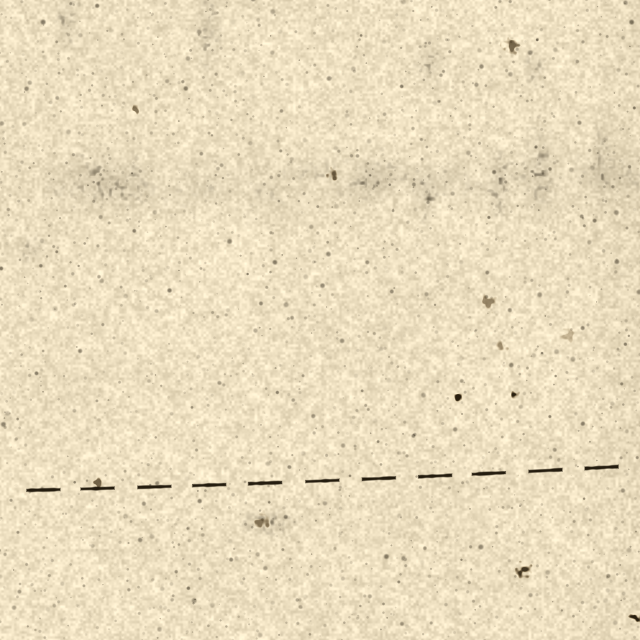
This texture is drawn by a Shadertoy shader. Its source:

```glsl
#define PAPER vec3(0.937, 0.882, 0.760)
#define INK vec3(0.10, 0.07, 0.02)
#define RUST vec3(0.38, 0.25, 0.06)
#define GRAIN 0.21
#define FINE_SCALE 250.0
#define FLECK_SCALE 38.0
#define DASH_COUNT 11.0
#define DASH_START 0.0664
#define DASH_PITCH 0.0874
#define DASH_HALF vec2(0.0265, 0.0024)
#define BAND_Y 0.715

float hash(vec2 p) {
    vec3 q = fract(vec3(p.xyx) * 0.1031);
    q += dot(q, q.yzx + 33.33);
    return fract((q.x + q.y) * q.z);
}

float valueNoise(vec2 p) {
    vec2 i = floor(p), f = fract(p);
    f = f * f * (3.0 - 2.0 * f);
    return mix(mix(hash(i), hash(i + vec2(1, 0)), f.x),
               mix(hash(i + vec2(0, 1)), hash(i + vec2(1, 1)), f.x), f.y);
}

// One speck per cell, mostly faint and sometimes dark
float flecks(vec2 p, float radius) {
    vec2 cell = floor(p);
    float dark = 0.0;
    for (int y = -1; y <= 1; y++)
    for (int x = -1; x <= 1; x++) {
        vec2 c = cell + vec2(x, y);
        vec2 centre = c + vec2(hash(c + 3.7), hash(c + 51.3));
        float weight = pow(hash(c + 97.1), 5.0);
        float size = radius * mix(0.6, 1.3, hash(c + 23.9));
        dark = max(dark, weight * smoothstep(size, size * 0.25, length(p - centre)));
    }
    return dark;
}

float ellipseGlow(vec2 p, vec4 blot) {
    vec2 d = (p - blot.xy) / blot.zw;
    return exp(-dot(d, d));
}

// Faint rubbed marks: centre and radii
float smudges(vec2 p) {
    vec4 marks[12] = vec4[](
        vec4(0.326, 0.955, 0.016, 0.052), vec4(0.105, 0.970, 0.013, 0.040),
        vec4(0.835, 0.890, 0.014, 0.022), vec4(0.671, 0.900, 0.018, 0.027),
        vec4(0.580, 0.727, 0.024, 0.025), vec4(0.156, 0.720, 0.046, 0.032),
        vec4(0.780, 0.710, 0.012, 0.040), vec4(0.843, 0.735, 0.019, 0.055),
        vec4(0.939, 0.750, 0.012, 0.050), vec4(0.667, 0.690, 0.010, 0.035),
        vec4(0.420, 0.182, 0.036, 0.018), vec4(0.050, 0.610, 0.018, 0.016));
    float sum = 0.0;
    for (int i = 0; i < 12; i++) sum += ellipseGlow(p, marks[i]);
    return min(sum, 1.0);
}

// Small stains: centre, radius and strength
float stains(vec2 p, float rough) {
    vec4 spots[12] = vec4[](
        vec4(0.820, 0.109, 0.012, 0.85), vec4(0.993, 0.034, 0.010, 0.95),
        vec4(0.717, 0.380, 0.007, 0.95), vec4(0.805, 0.384, 0.006, 0.95),
        vec4(0.784, 0.456, 0.010, 0.45), vec4(0.762, 0.525, 0.013, 0.50),
        vec4(0.888, 0.476, 0.010, 0.30), vec4(0.521, 0.728, 0.010, 0.70),
        vec4(0.154, 0.247, 0.008, 0.65), vec4(0.211, 0.828, 0.006, 0.60),
        vec4(0.797, 0.928, 0.012, 0.65), vec4(0.411, 0.187, 0.013, 0.55));
    float dark = 0.0;
    for (int i = 0; i < 12; i++) {
        vec4 s = spots[i];
        float d = length(p - s.xy) / s.z + (rough - 0.5) * 1.3;
        dark = max(dark, s.w * smoothstep(1.0, 0.25, d));
    }
    return dark;
}

// Rising dashed rule, gently bowed
float dashes(vec2 p, float pixel) {
    float i = clamp(floor((p.x - DASH_START) / DASH_PITCH + 0.5), 0.0, DASH_COUNT - 1.0);
    float t = (p.x - DASH_START) / (DASH_PITCH * (DASH_COUNT - 1.0));
    float ruleY = 0.2344 + 0.0215 * t + 0.0136 * t * t;
    vec2 d = p - vec2(DASH_START + DASH_PITCH * i, ruleY);
    d.x += (hash(vec2(i, 8.0)) - 0.5) * 0.004;
    vec2 halfSize = DASH_HALF;
    halfSize.y *= 0.8 + 0.45 * valueNoise(vec2(p.x * 120.0, i));
    vec2 edge = abs(d) - halfSize;
    float dist = length(max(edge, 0.0)) + min(max(edge.x, edge.y), 0.0);
    float soft = max(pixel, 0.0012);
    return smoothstep(soft, -soft, dist);
}

void mainImage(out vec4 fragColor, in vec2 fragCoord) {
    vec2 uv = fragCoord / iResolution.xy;
    float fine = valueNoise(uv * FINE_SCALE);
    float medium = valueNoise(uv * FINE_SCALE * 0.46 + 19.0);
    float rough = valueNoise(uv * FINE_SCALE * 0.65 + 71.0);

    // Paper tone, fibres and broad shading
    float broad = sin(uv.x * 9.0 + 2.0 * sin(uv.y * 7.0)) * sin(uv.y * 11.0 + uv.x * 4.0);
    vec3 colour = PAPER + GRAIN * (0.6 * fine + 0.4 * medium - 0.5) + 0.008 * broad;
    colour -= 0.025 * smoothstep(0.88, 1.0, uv.x);

    // Speckled band and rubbed marks
    float band = exp(-pow((uv.y - BAND_Y) / 0.038, 2.0)) * smoothstep(0.03, 0.12, uv.x);
    float patchy = smoothstep(0.35, 0.8, valueNoise(uv * vec2(24.0, 30.0)));
    float rubbed = smudges(uv) + 0.5 * band * patchy;
    float dark = rubbed * (0.07 + 0.42 * smoothstep(0.52, 0.95, mix(rough, medium, 0.4)));
    dark += 0.025 * band;

    // Scattered flecks at two sizes
    dark += 0.50 * flecks(uv * FLECK_SCALE, 0.17);
    dark += 0.30 * flecks(uv * FLECK_SCALE * 2.1 + 13.0, 0.24);
    colour = mix(colour, INK, clamp(dark, 0.0, 0.85));

    // Stains, browner at their thin edges
    float stain = stains(uv, rough);
    colour = mix(colour, mix(RUST, INK, stain), stain);

    colour = mix(colour, INK, 0.95 * dashes(uv, 1.0 / iResolution.y));
    fragColor = vec4(clamp(colour, 0.0, 1.0), 1.0);
}
```
